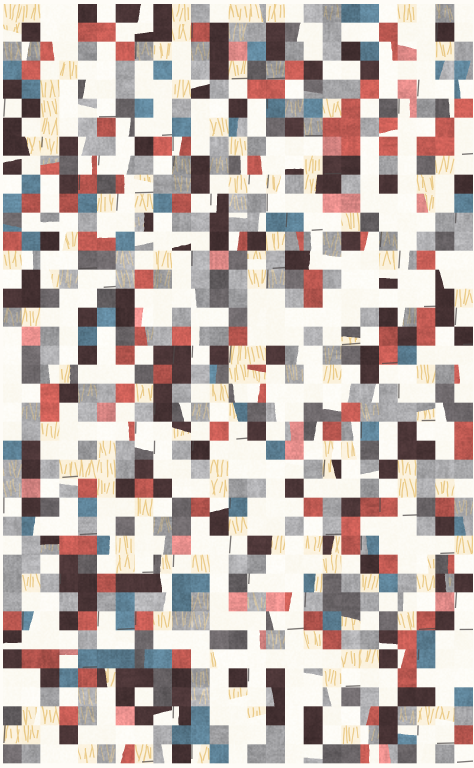
A WebGL 2 fragment shader for this pattern:

```glsl
#version 300 es
precision highp float;

#define GRID vec2(25.0, 40.0)
#define GRID_LOW vec2(0.006, 0.006)
#define GRID_HIGH vec2(0.998, 0.995)
#define RUN_CHANCE 0.12
#define SCRAP_CHANCE 0.16
#define PENCIL_CHANCE 0.09
#define STRAW_WIDTH 0.034
#define GRAIN 0.15
#define SAMPLES 3

uniform vec2 u_resolution;
out vec4 fragColor;

const vec3 PAPER = vec3(0.995, 0.99, 0.97);
const vec3 CREAM = vec3(0.99, 0.955, 0.88);
const vec3 STRAW = vec3(0.92, 0.79, 0.52);
const vec3 GREY = vec3(0.65, 0.65, 0.66);
const vec3 CHARCOAL = vec3(0.41, 0.39, 0.40);
const vec3 BROWN = vec3(0.28, 0.20, 0.205);
const vec3 RED = vec3(0.74, 0.35, 0.32);
const vec3 PINK = vec3(0.87, 0.54, 0.53);
const vec3 BLUE = vec3(0.36, 0.50, 0.58);
const vec3 PENCIL = vec3(0.30, 0.28, 0.28);

float hash(vec2 p, float seed) {
  vec3 q = fract(vec3(p, seed) * vec3(0.1031, 0.1030, 0.0973));
  q += dot(q, q.yzx + 33.33);
  return fract((q.x + q.y) * q.z);
}

float noise(vec2 p, float seed) {
  vec2 i = floor(p), f = fract(p);
  f *= f * (3.0 - 2.0 * f);
  return mix(mix(hash(i, seed), hash(i + vec2(1, 0), seed), f.x),
             mix(hash(i + vec2(0, 1), seed), hash(i + vec2(1, 1), seed), f.x), f.y);
}

// Painted paper chosen by a value from 0 to 1
vec3 swatch(float pick) {
  if (pick < 0.41) return PAPER;
  if (pick < 0.49) return CREAM;
  if (pick < 0.66) return GREY;
  if (pick < 0.74) return CHARCOAL;
  if (pick < 0.85) return BROWN;
  if (pick < 0.935) return RED;
  if (pick < 0.955) return PINK;
  return BLUE;
}

// Coverage of loose, leaning brush strokes inside one cell
float strawStrokes(vec2 p, vec2 cell) {
  float cover = 0.0;
  for (int i = 0; i < 5; i++) {
    float s = 20.0 + 4.0 * float(i);
    float x = (float(i) + hash(cell, s)) / 5.0;
    float lean = (hash(cell, s + 1.0) - 0.5) * 0.6;
    float d = abs(p.x - x - lean * (p.y - 0.5) - 0.06 * (noise(p * 3.0 + cell, s) - 0.5));
    float reach = step(hash(cell, s + 2.0) * 0.35, p.y) * step(p.y, 0.75 + 0.4 * hash(cell, s + 3.0));
    cover = max(cover, reach * (1.0 - smoothstep(STRAW_WIDTH * 0.7, STRAW_WIDTH * 1.3, d)));
  }
  return cover;
}

vec3 collage(vec2 g) {
  if (any(lessThan(g, vec2(0))) || any(greaterThan(g, GRID))) return PAPER;
  vec2 cell = floor(g), p = fract(g);

  // Some cells continue the colour of the one below
  vec2 source = cell - vec2(0, step(hash(cell, 1.0), RUN_CHANCE));
  float pick = hash(source, 2.0);
  float shade = hash(cell, 3.0);

  // Torn scrap covering one side of a slanted cut
  bool upright = hash(cell, 4.0) < 0.65;
  vec2 q = upright ? p : p.yx;
  float cut = 0.25 + 0.5 * hash(cell, 5.0) + (hash(cell, 6.0) - 0.5) * 0.6 * (q.y - 0.5);
  cut += 0.04 * (noise(g * 6.0, 7.0) - 0.5);
  if (hash(cell, 8.0) < SCRAP_CHANCE && q.x < cut) {
    pick = fract(pick + 0.25 + 0.6 * hash(cell, 9.0));
    shade = hash(cell, 10.0);
  }
  vec3 col = swatch(pick);
  float ink = smoothstep(0.02, 0.4, 1.0 - dot(col, vec3(0.3, 0.5, 0.2)));

  // Straw on cream, and fainter on some greys
  if (pick > 0.41 && pick < 0.53) {
    vec3 stroke = pick < 0.49 ? STRAW : mix(GREY, STRAW, 0.45);
    col = mix(col, stroke, 0.9 * strawStrokes(p, cell));
  }

  // Uneven paint, brush streaks and paper tooth
  float cloud = noise(g * 2.3, 11.0) - 0.5;
  float streak = noise(q * vec2(9.0, 1.2) + cell * 17.0, 12.0) - 0.5;
  float tooth = noise(g * 13.0, 13.0) - 0.5;
  col *= 1.0 + ink * (0.22 * (shade - 0.5) + 0.10 * cloud + 0.10 * streak + GRAIN * tooth);
  col -= (1.0 - ink) * vec3(0.01, 0.015, 0.03) * (shade + tooth);

  // Thin pencil mark along an edge
  if (hash(cell, 14.0) < PENCIL_CHANCE) {
    float d = abs(q.x - 0.05 - 0.08 * hash(cell, 15.0) * q.y);
    float mark = (1.0 - smoothstep(0.02, 0.05, d)) * step(hash(cell, 16.0) * 0.5, q.y);
    col = mix(col, PENCIL, 0.75 * mark);
  }
  return col;
}

void main() {
  // Average several points per pixel for smooth edges
  vec3 sum = vec3(0);
  for (int i = 0; i < SAMPLES * SAMPLES; i++) {
    vec2 offset = (vec2(i % SAMPLES, i / SAMPLES) + 0.5) / float(SAMPLES) - 0.5;
    vec2 uv = (gl_FragCoord.xy + offset) / u_resolution;
    sum += collage((uv - GRID_LOW) / (GRID_HIGH - GRID_LOW) * GRID);
  }
  fragColor = vec4(sum / float(SAMPLES * SAMPLES), 1.0);
}
```
